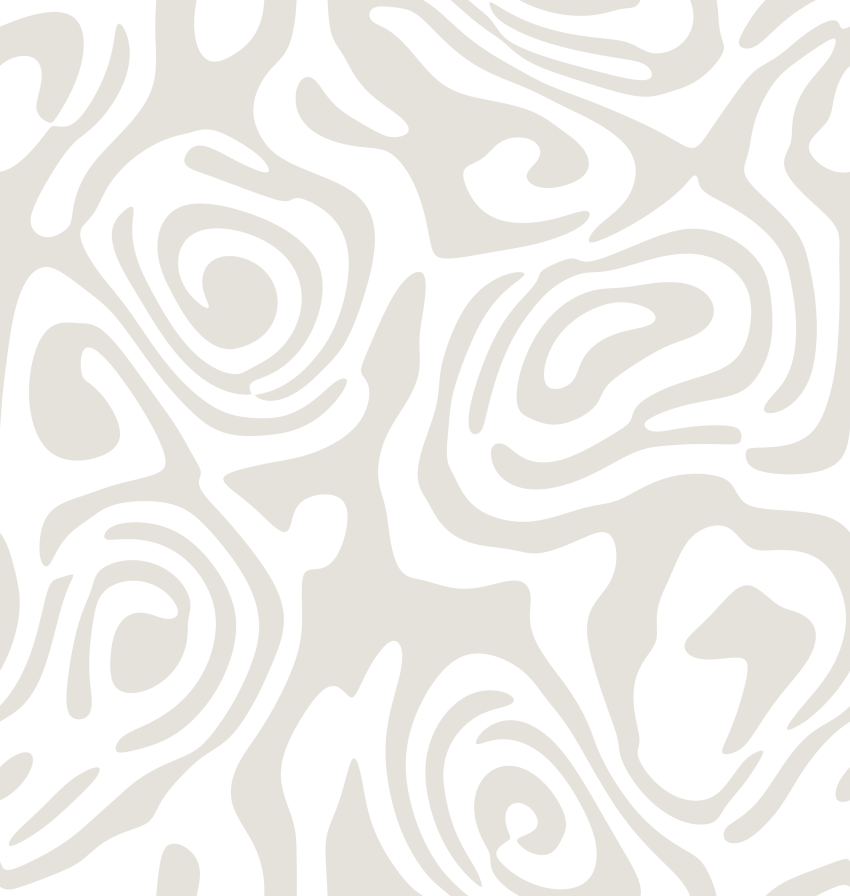
A WebGL 1 fragment shader for this pattern:

```glsl
precision highp float;
// Draws a tiling flow of long winding white bands on warm grey.
// The bands are contours of smooth wrapping noise; a second pair of noises
// shifts their phase and, where both vanish, lets a band end or fork.

uniform vec2 u_resolution;

const float TAU = 6.2831853;

float hash(vec2 p) {
  return fract(sin(dot(p, vec2(127.1, 311.7))) * 43758.5453);
}

// Six waves around the compass, each with whole repeats so that it wraps.
float waveNoise(vec2 uv, float repeats, float seed) {
  float total = 0.0;
  for (int i = 0; i < 6; i++) {
    float n = float(i);
    float angle = n * TAU / 12.0;
    vec2 wave = floor(repeats * vec2(cos(angle), sin(angle)) + 0.5);
    total += cos(TAU * (dot(wave, uv) + hash(vec2(n + 1.0, seed))));
  }
  return total;
}

// Finer noise that moves the bands and breaks up wide plain areas.
float shiftNoise(vec2 uv, float seed) {
  return waveNoise(uv, 3.8, seed) + 0.6 * waveNoise(uv, 5.1, seed + 0.5);
}

// Positive inside the white bands.
float bands(vec2 uv) {
  float phase = 3.3 * waveNoise(uv, 1.9, 1.0)
              + 1.5 * waveNoise(uv, 3.2, 2.0);
  vec2 shift = vec2(shiftNoise(uv, 3.0), shiftNoise(uv, 4.0));
  return dot(shift, vec2(cos(phase), sin(phase))) + 0.27;
}

void main() {
  vec3 warmGrey = vec3(0.897, 0.887, 0.86);
  vec3 white = vec3(1.0);
  vec2 uv = gl_FragCoord.xy / u_resolution;
  vec2 pixel = 1.0 / u_resolution;

  // Value over slope gives the distance to the band edge in pixels.
  float value = bands(uv);
  vec2 slope = vec2(bands(uv + vec2(pixel.x, 0.0)),
                    bands(uv + vec2(0.0, pixel.y))) - value;
  float edge = value / max(length(slope), 0.002);
  gl_FragColor = vec4(mix(warmGrey, white, smoothstep(-0.7, 0.7, edge)), 1.0);
}
```
